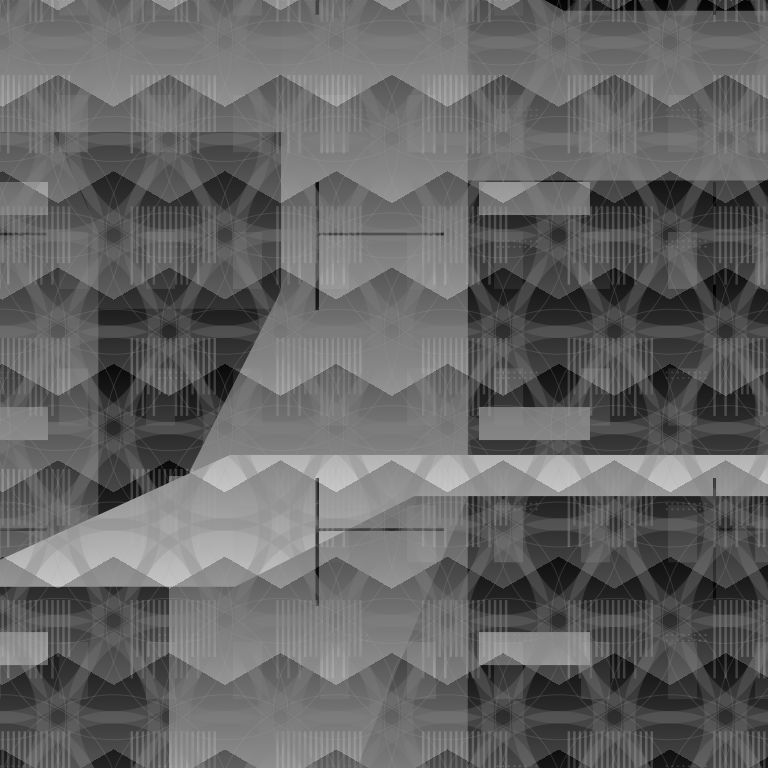
This pattern is drawn by a Shadertoy shader. Its source:

```glsl
// Grey layered pattern: broad slanted planes under a lattice of shaded pointed
// hexagons, crossed by translucent rings, comb stripes, panels and thin bars.
// Each layer repeats with its own period; y runs downward in canvas units.

#define HEX_WIDTH 0.1449
#define HEX_CENTER vec2(0.0755, 0.1810)
#define HEX_SHADE 0.125
#define RING_HALF_WIDTH 0.0080
#define RING_ALPHA 0.24
#define RING_GREY 0.52
#define HAIRLINE_ALPHA 0.20
#define COMB_PERIOD vec2(0.1897, 0.1709)
#define COMB_PITCH 0.0072
#define COMB_ALPHA 0.32
#define PANEL_PERIOD vec2(0.1133, 0.1780)
#define PANEL_ALPHA 0.22

float pixel;

float hash(vec2 p) {
    p = fract(p * vec2(0.1031, 0.1137));
    p += dot(p, p.yx + 33.33);
    return fract((p.x + p.y) * p.x * 47.0);
}

// Coverage of a shape from its signed distance
float fill(float d) { return clamp(0.5 - d / pixel, 0.0, 1.0); }

// Box with one corner at zero
float box(vec2 p, vec2 size) {
    vec2 d = abs(p - 0.5 * size) - 0.5 * size;
    return fill(max(d.x, d.y));
}

vec2 repeat(vec2 p, vec2 start, vec2 period) { return mod(p - start, period); }

// Broad planes that set the base brightness
float planes(vec2 p) {
    float tone = mix(0.38, 0.45, fill(p.x - 0.366));
    tone = mix(tone, 0.18, fill(max(0.609 - p.x, 0.235 - p.y)));

    // Left block with a slanted lighter strip
    float strip = min(0.0716 + 0.45 * (p.y - 0.176), 0.128);
    float block = mix(0.25, 0.16, fill(0.402 - p.y));
    block = mix(block, 0.34, fill(p.x - strip));
    tone = mix(tone, block, fill(max(p.x - 0.366, 0.172 - p.y)));
    tone = mix(tone, 0.23, fill(max(p.x - 0.22, 0.764 - p.y)));

    // Central tower leaning left above and below the ramp
    float left = p.y < 0.62 ? 0.366 - 0.505 * max(p.y - 0.378, 0.0) : 0.22;
    float right = 0.609 - 0.408 * max(p.y - 0.646, 0.0);
    tone = mix(tone, 0.46, fill(max(left - p.x, p.x - right)));

    // Bright ramp that levels out to the right
    float top = max(0.5924, 0.729 - 0.4565 * p.x);
    float bottom = clamp(0.764 - 0.5055 * (p.x - 0.306), 0.646, 0.764);
    tone = mix(tone, 0.65, fill(max(top - p.y, p.y - bottom)));

    // Dark sliver along the upper right edge
    float sliver = max(p.y - 0.014, 0.709 + 1.8 * p.y - p.x);
    return mix(tone, 0.10, fill(sliver));
}

// Offset from the centre of the nearest hexagon
vec2 hexOffset(vec2 p, float rowStep) {
    vec2 period = vec2(HEX_WIDTH, 2.0 * rowStep);
    vec2 a = mod(p - HEX_CENTER + 0.5 * period, period) - 0.5 * period;
    vec2 b = mod(p - HEX_CENTER, period) - 0.5 * period;
    return dot(a, a) < dot(b, b) ? a : b;
}

void mainImage(out vec4 fragColor, in vec2 fragCoord) {
    pixel = 1.0 / iResolution.y;
    vec2 p = fragCoord / iResolution.xy;
    p.y = 1.0 - p.y;
    float radius = HEX_WIDTH / sqrt(3.0);
    float rowStep = 1.5 * radius;
    float grey = planes(p);

    // Wide bright slabs and dark crossed bars
    vec2 q = repeat(p, vec2(0.6237, 0.237), vec2(0.7057, 0.293));
    grey = mix(grey, 0.56, 0.85 * box(q, vec2(0.1445, 0.043)));
    q = repeat(p, vec2(0.4108, 0.237), vec2(0.517, 0.3848));
    float bars = max(box(q, vec2(0.0045, 0.167)),
                     box(q - vec2(0.0, 0.066), vec2(0.167, 0.0035)));
    grey = mix(grey, 0.07, 0.8 * bars);

    // Upright panels
    vec2 panelStart = vec2(0.0768, 0.1237);
    q = repeat(p, panelStart, PANEL_PERIOD);
    float panelSeed = hash(floor((p - panelStart) / PANEL_PERIOD) + 7.0);
    grey = mix(grey, 0.62, PANEL_ALPHA * (0.6 + 0.6 * panelSeed) * box(q, vec2(0.0378, 0.0745)));

    // Combs with uneven lower ends
    q = repeat(p, vec2(0.168, 0.0977), COMB_PERIOD);
    float tooth = floor(q.x / COMB_PITCH);
    float toothLength = 0.074 + 0.028 * step(0.4, hash(vec2(tooth, 3.0)));
    float teeth = fill(abs(mod(q.x, COMB_PITCH) - 0.5 * COMB_PITCH) - 0.0016);
    grey = mix(grey, 0.68, COMB_ALPHA * teeth * box(q, vec2(0.115, toothLength)));

    // Faint dotted rows
    q = repeat(p, vec2(0.6445, 0.3105), vec2(0.2201, 0.1709));
    vec2 dotCell = mod(q, COMB_PITCH) - 0.5 * COMB_PITCH;
    grey = mix(grey, 0.6, 0.3 * fill(length(dotCell) - 0.0013) * box(q, vec2(0.058, 0.0144)));

    // Hexagons shaded from dark top to light foot
    vec2 h = hexOffset(p, rowStep);
    grey += HEX_SHADE * clamp(h.y / radius, -1.0, 1.0);

    // Overlapping rings and hairline circles of the neighbouring cells
    for (int j = -2; j <= 2; j++) {
        for (int i = -2; i <= 2; i++) {
            float shift = 0.5 * float(abs(j) % 2);
            float d = length(h - vec2((float(i) + shift) * HEX_WIDTH, float(j) * rowStep));
            grey = mix(grey, RING_GREY, RING_ALPHA * fill(abs(d - rowStep) - RING_HALF_WIDTH));
            grey = mix(grey, 0.65, HAIRLINE_ALPHA * fill(abs(d - 1.85 * radius) - 0.0006));
        }
    }
    fragColor = vec4(vec3(clamp(grey, 0.0, 1.0)), 1.0);
}
```
